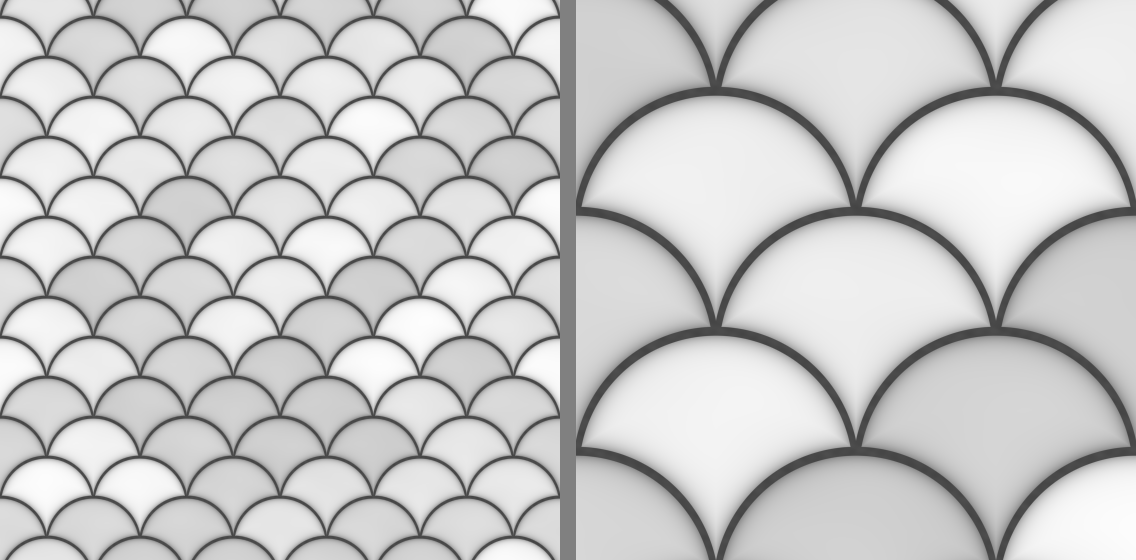
Left: the whole. Right: its middle third, enlarged.
Give the GLSL for this pattern, as a Shadertoy shader.

```glsl
// Grey fish-scale tiles with dark tapered grout, soft edge shading and varied glaze.

const float TAU = 6.2831853;
const vec2 REPEATS = vec2(6.0, 14.0);    // scales across, rows down
const float ROW_OFFSET = -0.0424;        // height of the centres in row 0
const float GROUT_SIDE = 0.0036;
const float GROUT_TOP = 0.0053;
const vec3 GROUT_COLOUR = vec3(0.285);

float hash(vec2 p) {
    vec3 q = fract(p.xyx * vec3(0.1031, 0.1030, 0.0973));
    q += dot(q, q.yzx + 33.33);
    return fract((q.x + q.y) * q.z);
}

// Layered sines with whole frequencies, so the result wraps at the canvas edges.
float waves(vec2 uv, float frequency, float phase) {
    vec2 p = TAU * frequency * uv;
    float sum = sin(p.x + 2.0 * p.y + phase);
    sum += 0.7 * sin(3.0 * p.x - p.y + 1.7 * phase + sin(2.0 * p.y));
    sum += 0.5 * sin(2.0 * p.x + 5.0 * p.y + 2.3 * phase);
    return sum / 2.2;
}

// Centre of the scale nearest in x on a given row; id wraps over the canvas.
vec2 scaleCentre(float x, float row, out vec2 id) {
    float shift = 0.5 * (1.0 - mod(row, 2.0));
    float column = floor(x * REPEATS.x - shift + 0.5);
    id = mod(vec2(column, row), REPEATS);
    return vec2((column + shift) / REPEATS.x, row / REPEATS.y + ROW_OFFSET);
}

// Distance from the grout line on a scale's rim, thicker toward the crown.
float groutGap(vec2 offset, float rim) {
    float crown = clamp(offset.y / max(length(offset), 0.001), 0.0, 1.0);
    return abs(rim) - 0.5 * mix(GROUT_SIDE, GROUT_TOP, crown);
}

// Walk upward from the front row to find the visible scale and nearest grout.
float visibleScale(vec2 uv, float radius, out vec2 owner) {
    float firstRow = floor((uv.y - radius - ROW_OFFSET) * REPEATS.y);
    float gap = 1.0;
    owner = vec2(0.0);
    for (int i = 0; i < 4; i++) {
        vec2 offset = uv - scaleCentre(uv.x, firstRow + float(i), owner);
        float rim = length(offset) - radius;
        gap = min(gap, groutGap(offset, rim));
        if (rim < 0.0) break;
    }
    return gap;
}

vec3 glaze(vec2 uv, vec2 id) {
    float tone = mix(0.815, 0.995, pow(hash(id + 5.0), 1.25));
    float cloud = 0.012 * waves(uv, 3.0, TAU * hash(id + 41.0));
    return vec3(tone + cloud);
}

// Narrow dark halo plus a faint wide one beside the grout.
float edgeShade(float gap) {
    float d = max(gap, 0.0);
    return 1.0 - 0.30 * exp(-d / 0.0042) - 0.04 * exp(-d / 0.014);
}

void mainImage(out vec4 fragColor, in vec2 fragCoord) {
    vec2 uv = fragCoord / iResolution.xy;
    float pixel = 1.0 / min(iResolution.x, iResolution.y);

    vec2 id;
    float gap = visibleScale(uv, 0.5 / REPEATS.x, id);

    vec3 tile = glaze(uv, id) * edgeShade(gap);
    vec3 grout = GROUT_COLOUR + 0.018 * waves(uv, 37.0, 0.6);
    float cover = 1.0 - smoothstep(-0.7 * pixel, 0.7 * pixel, gap);

    fragColor = vec4(mix(tile, grout, cover), 1.0);
}
```
